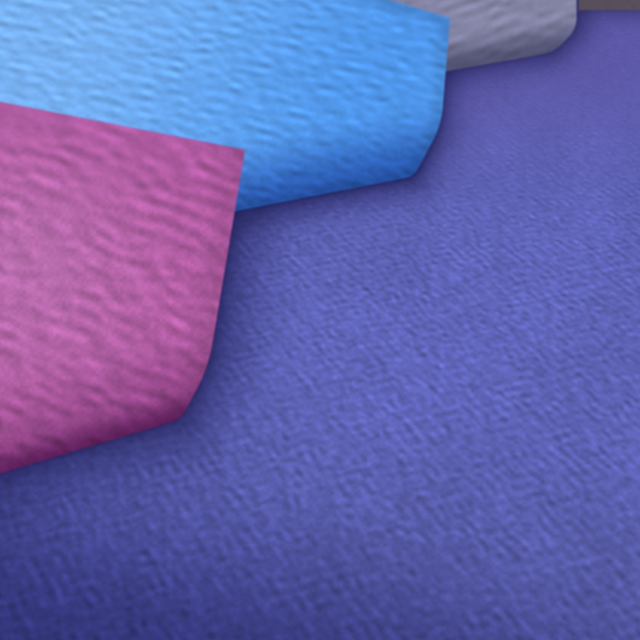
Write a WebGL 2 fragment shader that draws this texture.

```glsl
#version 300 es
precision highp float;
// Embossed fabric rolls (pink, blue, grey) lying on a violet woven sheet.
// Each roll is a rounded convex outline from half planes, with a gradient,
// noise-based emboss and soft contact shadows on the sheet behind it.
uniform vec2 u_resolution;
out vec4 fragColor;

const vec3 SHEET_LIGHT = vec3(0.370, 0.390, 0.715);
const vec3 SHEET_DARK = vec3(0.205, 0.215, 0.510);
const vec3 SHEET_FAR = vec3(0.365, 0.345, 0.655);
const vec3 SHADOW = vec3(0.130, 0.130, 0.350);
const vec3 PINK = vec3(0.680, 0.345, 0.620);
const vec3 PINK_LIGHT = vec3(0.730, 0.440, 0.690);
const vec3 PINK_DARK = vec3(0.350, 0.110, 0.340);
const vec3 BLUE = vec3(0.310, 0.590, 0.920);
const vec3 BLUE_LIGHT = vec3(0.470, 0.695, 0.950);
const vec3 BLUE_DARK = vec3(0.130, 0.300, 0.650);
const vec3 GREY = vec3(0.520, 0.520, 0.650);
const vec3 GREY_DARK = vec3(0.320, 0.320, 0.450);
const vec3 FAR_ROLL = vec3(0.340, 0.310, 0.350);
const float EDGE_BLUR = 0.0030;
const float CORNER = 0.012;
const float PINK_EMBOSS = 0.22;
const float BLUE_EMBOSS = 0.19;
const float SHEET_EMBOSS = 0.22;
const float GRAIN = 0.070;

float hash(vec2 p) {
  return fract(sin(dot(p, vec2(127.1, 311.7))) * 43758.5453);
}

float noise(vec2 p) {
  vec2 i = floor(p), f = fract(p);
  f = f * f * (3.0 - 2.0 * f);
  return mix(mix(hash(i), hash(i + vec2(1, 0)), f.x),
             mix(hash(i + vec2(0, 1)), hash(i + vec2(1, 1)), f.x), f.y);
}

vec2 turn(vec2 p, float a) {
  return vec2(cos(a) * p.x + sin(a) * p.y, cos(a) * p.y - sin(a) * p.x);
}

// Signed distance to the line a-b, positive on its left.
float side(vec2 p, vec2 a, vec2 b) {
  vec2 d = normalize(b - a);
  return dot(p - a, vec2(-d.y, d.x));
}

float smoothMax(float a, float b) {
  float h = max(CORNER - abs(a - b), 0.0) / CORNER;
  return max(a, b) + h * h * CORNER * 0.25;
}

// Roll end, open to the left: top, end, bevel and underside, clockwise.
float roll(vec2 p, vec2 a, vec2 b, vec2 c, vec2 d, vec2 e) {
  float upper = max(side(p, a, b), side(p, b, c));
  return smoothMax(upper, smoothMax(side(p, c, d), side(p, d, e)));
}

// Short broken ridges lit from above, about -0.5 to 0.5.
float ridges(vec2 p, float angle, vec2 freq) {
  vec2 q = turn(p, angle) * freq;
  q.y += 0.6 * noise(q * vec2(0.7, 0.2) + 9.0);
  float slope = noise(q) - noise(q + vec2(0.25, 0.75));
  float rows = sin(6.2832 * (q.y * 0.5 + 0.5 * noise(q * vec2(0.9, 0.3))));
  return 0.7 * slope + 0.14 * rows;
}

vec3 sheet(vec2 p) {
  float nearDark = smoothstep(0.42, 0.02, p.y + 0.30 * p.x);
  vec3 col = mix(SHEET_LIGHT, SHEET_FAR, smoothstep(0.65, 0.95, p.y));
  col = mix(col, SHEET_DARK, 0.85 * nearDark);
  col *= 1.0 - 0.10 * smoothstep(0.4, 0.0, p.y);
  // Foreshortened weave, finer and fainter with distance.
  vec2 q = vec2(p.x - 0.5, p.y) / (1.25 - 0.65 * p.y);
  float weave = 0.8 * ridges(q, -0.95, vec2(62.0, 125.0)) + 0.6 * ridges(q, 0.25, vec2(70.0, 120.0));
  col *= 1.0 + SHEET_EMBOSS * weave * mix(1.0, 0.2, smoothstep(0.55, 0.85, p.y));
  return col * (0.97 + 0.06 * noise(p * 14.0));
}

// Wide penumbra plus a crisp dark line at the touching edge.
float contact(float d, float reach) {
  d = max(d, 0.0);
  return 0.55 * exp(-d * d / (reach * reach)) + 0.45 * exp(-d / (0.2 * reach));
}

float cover(float d) {
  return smoothstep(EDGE_BLUR, -EDGE_BLUR, d);
}

void main() {
  vec2 p = gl_FragCoord.xy / u_resolution;

  float pinkD = roll(p, vec2(0.0, 0.841), vec2(0.383, 0.766), vec2(0.326, 0.427),
                     vec2(0.283, 0.345), vec2(0.0, 0.260));
  float blueD = roll(p, vec2(0.600, 1.003), vec2(0.703, 0.972), vec2(0.690, 0.805),
                     vec2(0.647, 0.724), vec2(0.384, 0.673));
  float greyD = roll(p, vec2(0.700, 1.1), vec2(0.901, 1.1), vec2(0.901, 0.955),
                     vec2(0.866, 0.918), vec2(0.700, 0.889));

  // Sheet with the shadows of the rolls and the far roll.
  vec3 col = sheet(p);
  col = mix(col, SHADOW, 0.75 * contact(greyD, 0.028));
  float blueSide = smoothstep(0.66, 0.74, p.x);
  col = mix(col, SHADOW, mix(0.95, 0.5, blueSide) * contact(blueD, 0.036));
  float belowBlue = smoothstep(0.78, 0.68, p.y);
  col = mix(col, SHADOW, 0.85 * belowBlue * contact(pinkD, 0.075));
  float farD = max(0.984 - p.y, 0.904 - p.x);
  col = mix(col, SHADOW, 0.5 * contact(farD, 0.02));
  col = mix(col, FAR_ROLL, cover(farD));

  // Grey roll.
  float under = side(p, vec2(0.866, 0.918), vec2(0.700, 0.889));
  vec3 cloth = mix(GREY, GREY_DARK, smoothstep(-0.06, 0.0, under));
  cloth *= 1.0 + 0.18 * ridges(p, 0.35, vec2(45.0, 100.0));
  col = mix(col, cloth, cover(greyD));

  // Blue roll: pale to the left, deeper at its end and underside.
  under = side(p, vec2(0.647, 0.724), vec2(0.384, 0.673));
  cloth = mix(BLUE_LIGHT, BLUE, smoothstep(0.05, 0.65, p.x + 0.5 * (0.9 - p.y)));
  cloth = mix(cloth, BLUE_DARK, 0.85 * smoothstep(-0.12, 0.005, under));
  cloth *= 1.0 - 0.10 * smoothstep(-0.03, 0.0, blueD);
  cloth *= 1.0 + BLUE_EMBOSS * ridges(p, -0.20, vec2(52.0, 115.0));
  col = mix(col, cloth, cover(blueD));

  // Pink roll: soft sheen on the left, dark turned-under edge.
  under = side(p, vec2(0.283, 0.345), vec2(0.0, 0.260));
  vec2 toSheen = (p - vec2(0.03, 0.59)) * vec2(4.5, 5.0);
  cloth = mix(PINK, PINK_LIGHT, 0.8 * exp(-dot(toSheen, toSheen)));
  cloth = mix(cloth, PINK_DARK, 0.4 * smoothstep(-0.15, 0.0, under) + 0.55 * smoothstep(-0.05, 0.005, under));
  cloth *= 1.0 - 0.08 * smoothstep(-0.06, 0.0, side(p, vec2(0.383, 0.766), vec2(0.326, 0.427)));
  cloth *= 1.0 + PINK_EMBOSS * ridges(p, -0.38, vec2(38.0, 78.0));
  col = mix(col, cloth, cover(pinkD));

  // Fine fibre grain over everything.
  float fade = mix(1.0, 0.4, smoothstep(0.6, 0.9, p.y));
  col *= 1.0 + GRAIN * fade * (noise(p * 210.0) + noise(p * 110.0) - 1.0);
  fragColor = vec4(col, 1.0);
}
```
